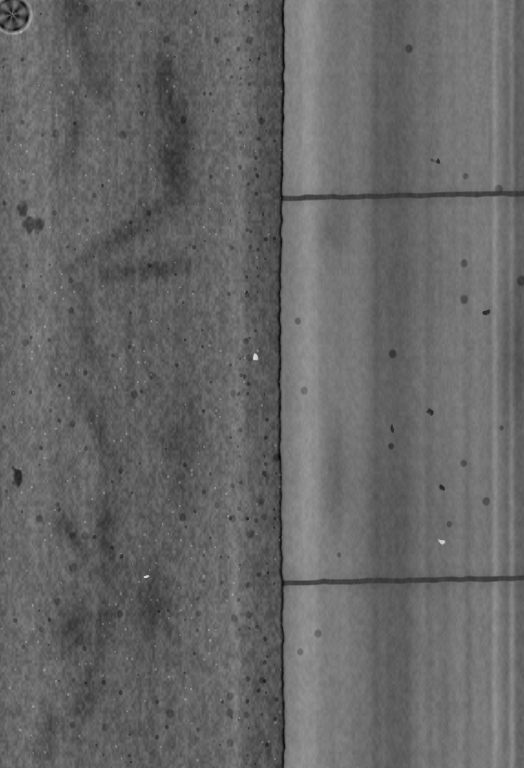
A WebGL 1 fragment shader for this texture:

```glsl
precision highp float;
// Weathered pavement seen from above: dark stained asphalt on the left, pale
// banded concrete with two joints on the right, divided by a ragged seam.
// Built from vertical tone profiles, warped stain strokes, specks and grain.
uniform vec2 u_resolution;

const float WIDTH = 0.683;   // canvas width when its height is 1
const float SEAM = 0.368;

float hash(vec2 p) {
  return fract(sin(dot(p, vec2(127.1, 311.7))) * 43758.5453);
}

float noise(vec2 p) {
  vec2 i = floor(p), f = fract(p);
  f = f * f * (3.0 - 2.0 * f);
  return mix(mix(hash(i), hash(i + vec2(1.0, 0.0)), f.x),
             mix(hash(i + vec2(0.0, 1.0)), hash(i + vec2(1.0, 1.0)), f.x), f.y);
}

float fbm(vec2 p) {
  float sum = 0.0, amp = 0.5;
  for (int i = 0; i < 4; i++) {
    sum += amp * noise(p);
    p = p * 2.03 + 17.3;
    amp *= 0.5;
  }
  return sum;
}

float bump(float x, float center, float width) {
  float d = (x - center) / width;
  return exp(-d * d);
}

float blob(vec2 p, vec2 center, vec2 size) {
  vec2 d = (p - center) / size;
  return exp(-dot(d, d));
}

float stroke(vec2 p, vec2 a, vec2 b, float width) {
  vec2 pa = p - a, ba = b - a;
  float t = clamp(dot(pa, ba) / dot(ba, ba), 0.0, 1.0);
  return bump(length(pa - ba * t), 0.0, width);
}

float spot(vec2 p, vec2 center, vec2 size) {
  return 1.0 - smoothstep(0.6, 1.25, length((p - center) / size));
}

// One randomly placed speck per occupied cell
float specks(vec2 p, float cells, float density, float seed) {
  vec2 g = p * cells, id = floor(g);
  float r = hash(id + seed);
  vec2 c = 0.3 + 0.4 * vec2(hash(id + seed + 3.1), hash(id + seed + 7.7));
  float size = mix(0.1, 0.26, hash(id + seed + 11.3));
  return step(r, density) * spot(fract(g), c, vec2(size, size * 1.15));
}

float stains(vec2 p) {
  vec2 q = p + 0.028 * (vec2(fbm(p * 13.0), fbm(p * 13.0 + 40.0)) - 0.47);
  float s = 0.8 * stroke(q, vec2(0.095, 1.0), vec2(0.135, 0.88), 0.016);
  s = max(s, 0.6 * stroke(q, vec2(0.10, 0.88), vec2(0.092, 0.78), 0.012));
  s = max(s, 0.9 * stroke(q, vec2(0.215, 0.90), vec2(0.232, 0.75), 0.022));
  s = max(s, 0.8 * stroke(q, vec2(0.225, 0.74), vec2(0.095, 0.65), 0.013));
  s = max(s, 0.7 * stroke(q, vec2(0.235, 0.655), vec2(0.12, 0.635), 0.014));
  s = max(s, 0.8 * stroke(q, vec2(0.112, 0.63), vec2(0.108, 0.55), 0.014));
  s = max(s, 0.7 * stroke(q, vec2(0.108, 0.55), vec2(0.135, 0.40), 0.018));
  s = max(s, 0.9 * stroke(q, vec2(0.135, 0.40), vec2(0.148, 0.22), 0.017));
  s = max(s, 0.8 * stroke(q, vec2(0.082, 0.33), vec2(0.135, 0.24), 0.014));
  s = max(s, 0.8 * stroke(q, vec2(0.145, 0.22), vec2(0.115, 0.08), 0.019));
  s = max(s, 0.7 * stroke(q, vec2(0.07, 0.06), vec2(0.05, 0.02), 0.014));
  s = max(s, blob(q, vec2(0.095, 0.18), vec2(0.033, 0.04)));
  s = max(s, 0.8 * blob(q, vec2(0.233, 0.42), vec2(0.028, 0.09)));
  return max(s, 0.7 * blob(q, vec2(0.20, 0.22), vec2(0.022, 0.06)));
}

float asphalt(vec2 p) {
  float v = 0.405 - 0.035 * bump(p.x, 0.19, 0.085);
  v += 0.05 * bump(p.x, 0.306, 0.009) + 0.025 * bump(p.x, 0.04, 0.025);
  v -= 0.095 * smoothstep(0.308, 0.362, p.x);
  v += 0.07 * (fbm(p * vec2(16.0, 5.0)) - 0.47);
  v += 0.035 * (noise(vec2(p.x * 95.0, p.y * 2.0)) - 0.5);
  v -= 0.105 * stains(p) * (0.6 + 0.8 * noise(p * vec2(60.0, 35.0)));
  float wheel = bump(p.x, 0.328, 0.024);
  v -= 0.12 * specks(p, 85.0, 0.05 + 0.25 * wheel, 5.0);
  v -= 0.10 * specks(p, 48.0, 0.06 + 0.14 * wheel, 23.0);
  return v + 0.13 * specks(p, 130.0, 0.045, 61.0);
}

float concrete(vec2 p) {
  float v = 0.455 + 0.075 * bump(p.x, 0.402, 0.028);
  v -= 0.085 * bump(p.x, 0.515, 0.042) + 0.10 * smoothstep(0.652, 0.68, p.x);
  v += 0.08 * bump(p.x, 0.645, 0.004) + 0.09 * bump(p.x, 0.667, 0.004);
  v += 0.065 * (noise(vec2(p.x * 100.0, p.y * 0.7)) - 0.5);
  v += 0.05 * (noise(vec2(p.x * 45.0 + 9.0, p.y * 1.5)) - 0.5);
  v += 0.06 * (fbm(p * vec2(14.0, 6.0) + 30.0) - 0.47);
  v -= 0.085 * blob(p, vec2(0.438, 0.38), vec2(0.014, 0.065));
  v -= 0.06 * blob(p, vec2(0.432, 0.70), vec2(0.018, 0.03));
  v -= 0.07 * blob(p, vec2(0.668, 0.55), vec2(0.022, 0.08));
  v -= 0.13 * specks(p, 42.0, 0.035, 83.0);
  // Two slightly tilted joints, half a canvas apart
  float y = p.y - 0.020 * (p.x - SEAM) + 0.002 * (noise(p * 90.0) - 0.5);
  float d = abs(mod(y - 0.241 + 0.25, 0.501) - 0.25);
  v -= 0.03 * bump(d, 0.0, 0.012);
  return mix(v, 0.22, 0.88 * (1.0 - smoothstep(0.0018, 0.0048, d)));
}

float drainCover(vec2 p, float v) {
  vec2 d = p - vec2(0.016, 0.981);
  float r = length(d);
  v = mix(v, 0.34 + 0.1 * sin(atan(d.y, d.x) * 6.0), 1.0 - smoothstep(0.020, 0.023, r));
  v += 0.16 * bump(r, 0.025, 0.0018) - 0.15 * bump(r, 0.020, 0.002);
  return v - 0.15 * bump(r, 0.006, 0.004);
}

void main() {
  vec2 p = gl_FragCoord.xy / u_resolution * vec2(WIDTH, 1.0);
  float ragged = SEAM + 0.0025 * cos(p.y * 6.28) + 0.004 * (fbm(vec2(p.y * 70.0, 2.0)) - 0.47);
  float v = mix(asphalt(p), concrete(p), smoothstep(-0.001, 0.001, p.x - ragged));
  v -= 0.2 * bump(p.x, ragged - 0.001, 0.0022);
  v = drainCover(p, v);

  // Isolated tar marks and pale chips
  vec2 q = p + 0.008 * (vec2(noise(p * 130.0), noise(p * 130.0 + 50.0)) - 0.5);
  float tar = max(spot(q, vec2(0.022, 0.379), vec2(0.006, 0.012)), spot(q, vec2(0.569, 0.790), vec2(0.004, 0.005)));
  tar = max(tar, max(spot(q, vec2(0.635, 0.592), vec2(0.004)), spot(q, vec2(0.561, 0.465), vec2(0.004))));
  tar = max(tar, max(spot(q, vec2(0.510, 0.443), vec2(0.003, 0.006)), spot(q, vec2(0.576, 0.367), vec2(0.004))));
  tar = max(tar, 0.7 * max(spot(q, vec2(0.030, 0.727), vec2(0.006, 0.011)), spot(q, vec2(0.044, 0.708), vec2(0.014, 0.010))));
  v = mix(v, 0.15, 0.9 * tar);
  float chip = max(spot(q, vec2(0.575, 0.294), vec2(0.004)), spot(q, vec2(0.335, 0.536), vec2(0.003)));
  v = mix(v, 0.8, max(chip, spot(q, vec2(0.193, 0.248), vec2(0.003))));

  // Fine grain, stretched along the road and coarser on the asphalt
  float grain = noise(p * vec2(420.0, 260.0)) + noise(p * vec2(230.0, 110.0) + 70.0) - 1.0;
  v += grain * mix(0.085, 0.04, step(ragged, p.x));
  gl_FragColor = vec4(vec3(clamp(v, 0.0, 1.0)), 1.0);
}
```
